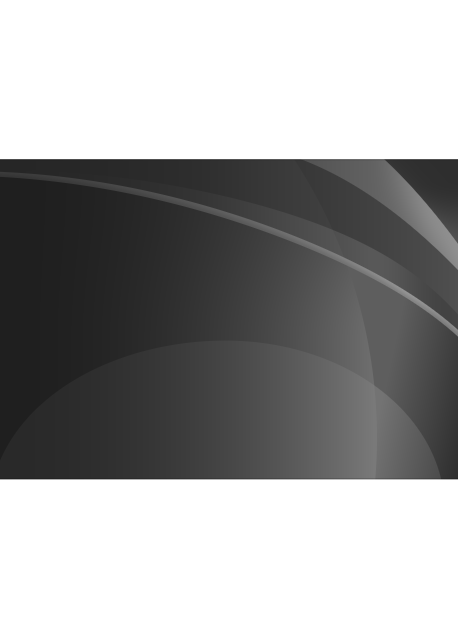
A WebGL 1 fragment shader for this background:

```glsl
precision highp float;
uniform vec2 u_resolution;

// Antialiased coverage: 1 where the signed distance is positive
float cover(float d) {
  return clamp(d * u_resolution.x + 0.5, 0.0, 1.0);
}

// Approximate signed distance, positive inside
float ellipse(vec2 p, vec2 center, vec2 radii) {
  vec2 q = (p - center) / radii;
  float k = length(q);
  return k * (1.0 - k) / max(length(q / radii), 0.001);
}

// Height above a curve, corrected for its local slope
float above(float y, float curve, float slope) {
  return (y - curve) / sqrt(1.0 + slope * slope);
}

void main() {
  vec2 p = (gl_FragCoord.xy - vec2(0.0, 0.251 * u_resolution.y)) / u_resolution.x;
  float x = p.x;
  float x2 = x * x;
  float x8 = x2 * x2 * x2 * x2;

  float disc = cover(ellipse(p, vec2(-0.290, 0.091), vec2(1.113)));
  float domeWidth = x < 0.493 ? 0.515 : 0.478;
  float dome = cover(ellipse(p, vec2(0.493, -0.066), vec2(domeWidth, 0.369)));

  // Lower field, lit toward the rim of the disc
  float litSide = 0.12 + 0.47 * x2 * (1.0 - 0.25 * smoothstep(0.3, 0.65, p.y));
  float farSide = 0.37 - 0.95 * (x - 0.84) + 0.2 * (p.y - 0.2);
  farSide = min(farSide, 0.37);
  float shade = mix(farSide, litSide, disc);
  shade += dome * mix(0.08, 0.04, disc);

  // Dark field and translucent band above the ribbon
  float bandEdge = 0.675 - 0.235 * x2 - 0.08 * x8;
  float band = 0.15 + 0.3 * x2 - 0.18 * smoothstep(0.8, 1.0, x);
  float sky = 0.15 + 0.16 * x2;
  float overBand = cover(above(p.y, bandEdge, 0.47 * x + 0.64 * x8));
  float upper = mix(band, sky, overBand) + 0.018 * disc * smoothstep(0.4, 0.65, x);

  // Ribbon with a bright upper lip
  float ribbonLine = 0.666 - 0.05 * x - 0.265 * x2 - 0.032 * x8 * x2;
  float ribbonSlope = 0.05 + 0.53 * x + 0.32 * x8 * x;
  float ribbonDist = above(p.y, ribbonLine, ribbonSlope);
  float halfWidth = 0.0055 + 0.006 * x * (1.0 - x);
  shade = mix(shade, upper, cover(ribbonDist));
  float ribbon = 0.22 + 0.4 * pow(x, 1.5) - 0.1 * smoothstep(0.88, 1.0, x);
  ribbon *= 0.93 + 0.12 * smoothstep(-halfWidth, halfWidth, ribbonDist);
  shade = mix(shade, ribbon, cover(halfWidth - abs(ribbonDist)));

  // Pale swoosh, brightest along its outer edge
  float t = x - 0.657;
  float inner = above(p.y, 0.699 - t * (0.38 + 0.95 * t), 0.38 + 1.9 * t);
  float s = x - 0.839;
  float outer = above(p.y, 0.699 - s * (0.93 + 1.35 * s), 0.93 + 2.7 * max(s, 0.0));
  float swoosh = 0.32 + 0.4 * max(t, 0.0);
  swoosh += 0.11 * smoothstep(-0.1, 0.0, outer) * smoothstep(0.8, 0.95, x);
  shade = mix(shade, swoosh, cover(inner) * step(0.6, x));

  // Dark corner
  float corner = 0.18 + 0.12 * smoothstep(0.65, 0.5, p.y);
  corner += 0.03 * exp(-abs(outer) * 40.0);
  shade = mix(shade, corner, cover(outer) * step(0.8, x));

  // Thin dark rims and white margins
  float rim = min(p.y, 0.699 - p.y);
  shade *= 1.0 - 0.3 * smoothstep(0.004, 0.0, rim);
  gl_FragColor = vec4(vec3(mix(1.0, shade, cover(rim))), 1.0);
}
```
